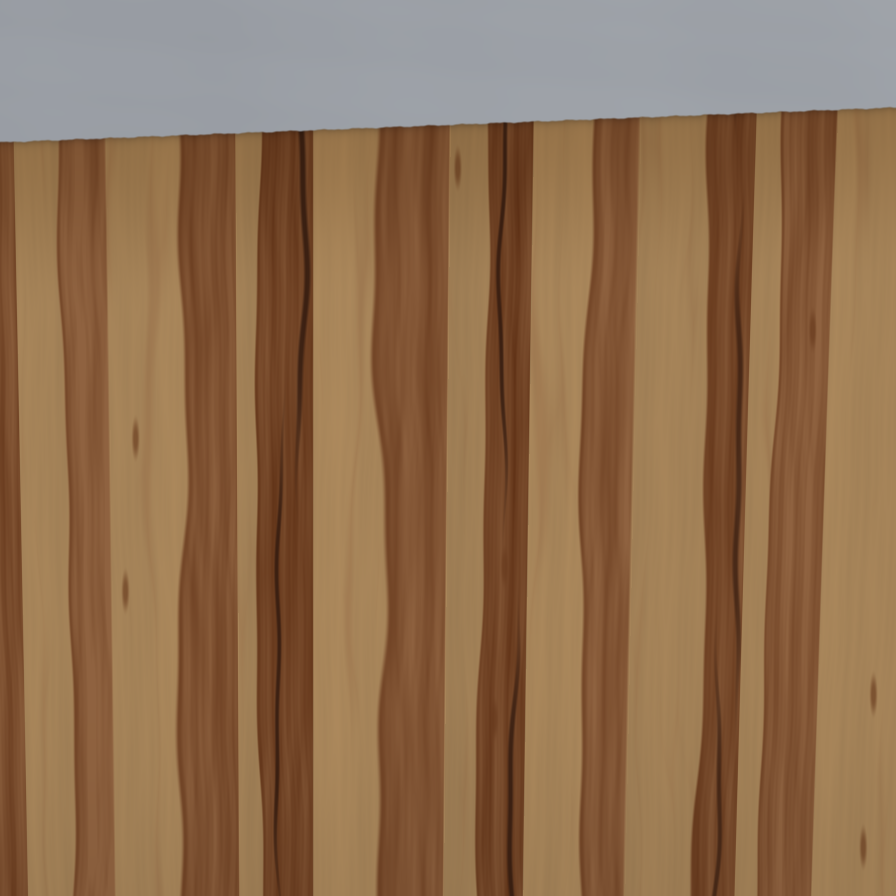
A WebGL 1 fragment shader for this texture:

```glsl
precision highp float;
uniform vec2 u_resolution;

const vec3 SAPWOOD = vec3(0.645, 0.512, 0.345);
const vec3 PALE_HEART = vec3(0.560, 0.385, 0.250);
const vec3 DEEP_HEART = vec3(0.405, 0.225, 0.112);
const vec3 VEIN = vec3(0.200, 0.105, 0.060);
const vec3 WALL_LIGHT = vec3(0.628, 0.645, 0.668);
const vec3 WALL_DARK = vec3(0.570, 0.585, 0.615);

float hash(vec2 p) {
  return fract(sin(dot(p, vec2(41.3, 289.1))) * 4375.85);
}

// Distance to the nearest jittered cell point
float cellular(vec2 p) {
  vec2 base = floor(p);
  float nearest = 2.0;
  for (int j = -1; j <= 1; j++) {
    for (int i = -1; i <= 1; i++) {
      vec2 cell = base + vec2(float(i), float(j));
      vec2 point = cell + vec2(hash(cell), hash(cell + 17.0));
      nearest = min(nearest, distance(p, point));
    }
  }
  return nearest;
}

float waves(float t, float seed) {
  return 0.55 * sin(t + seed) + 0.3 * sin(2.3 * t + seed * 1.7)
       + 0.15 * sin(5.1 * t + seed * 2.9);
}

// Dark tapering line running along the board
float veinMask(float across, float y, float center, float seed, float halfWidth) {
  float path = center + 0.09 * waves(y * 8.0, seed);
  float taper = smoothstep(-0.25, 0.8, sin(y * 5.5 + seed * 2.0));
  float w = halfWidth * taper;
  return taper * (1.0 - smoothstep(w * 0.3, w + 0.022, abs(across - path)));
}

// Sparse elongated flecks, one candidate per grid cell
float fleckMask(vec2 p) {
  vec2 grid = p * vec2(17.0, 7.0);
  vec2 cell = floor(grid);
  vec2 offset = fract(grid) - mix(vec2(0.25), vec2(0.75), hash(cell + 5.0));
  float d = length(offset * vec2(11.0, 5.0));
  return step(0.92, hash(cell)) * (1.0 - smoothstep(0.25, 1.0, d));
}

vec3 woodColor(vec2 p) {
  // Boards fan slightly and vary in width
  float x = 0.35 + (p.x - 0.35) * (1.0 + 0.06 * (0.85 - p.y));
  float u = (x - 0.133) / 0.1172 + 1.0;
  u += 0.16 * sin(u * 2.6);
  float board = floor(u);
  float across = fract(u);
  float depth = fract(board * 0.46 + 0.05);
  float heartWidth = 0.33 + 0.43 * fract(board * 0.37 + 0.2);
  float seed = board * 4.1;

  // Fibres stretched along the boards
  float bend = 0.004 * waves(p.y * 7.0, seed);
  float fine = cellular(vec2((x + bend) * 150.0, p.y * 6.0)) - 0.5;
  float broad = cellular(vec2((x + bend * 2.0) * 48.0, p.y * 2.6 + seed)) - 0.5;

  // Sapwood
  float sapTone = 0.025 * sin(board * 2.7) + 0.02 * waves(across * 9.0, seed);
  vec3 sap = SAPWOOD * (1.0 + sapTone + 0.035 * fine);
  sap = mix(sap, PALE_HEART, 0.3 * smoothstep(0.1, 0.45, broad));

  // Heartwood: wandering left side, straight joint on the right
  float inner = across - (1.0 - heartWidth) - 0.07 * waves(p.y * 6.5, seed);
  float heart = smoothstep(-0.012, 0.022, inner) * (1.0 - smoothstep(0.98, 1.0, across));
  float rings = waves(inner * 26.0 + 0.8 * waves(p.y * 5.0, seed + 1.0), seed);
  float tone = 0.12 + 0.72 * depth + 0.22 * rings + 0.45 * broad + 0.22 * fine;
  vec3 core = mix(PALE_HEART, DEEP_HEART, clamp(tone, 0.0, 1.15));
  float rim = exp(-pow((inner - 0.025) / 0.022, 2.0));
  core = mix(core, DEEP_HEART, 0.5 * rim);

  // Veins in the deeper boards
  float veins = 0.0;
  for (int k = 0; k < 2; k++) {
    float n = float(k);
    float center = 1.0 - heartWidth * (0.22 + 0.38 * n);
    veins = max(veins, veinMask(across, p.y, center, seed + n * 1.3, 0.035 - 0.012 * n));
  }
  core = mix(core, VEIN, 0.85 * veins * smoothstep(0.6, 0.9, depth));

  vec3 color = mix(sap, core, heart);
  return mix(color, DEEP_HEART, 0.65 * fleckMask(p));
}

vec3 wallColor(vec2 p) {
  float mottling = 0.12 * waves(p.x * 9.0 + 2.0 * p.y, 1.0)
                 + 0.10 * waves(p.y * 34.0 + 3.0 * p.x, 2.0);
  float light = 0.52 + 0.35 * p.x + mottling;
  return mix(WALL_DARK, WALL_LIGHT, clamp(light, 0.0, 1.0));
}

void main() {
  vec2 p = gl_FragCoord.xy / u_resolution;
  float below = 0.841 + 0.039 * p.x + 0.0008 * waves(p.x * 160.0, 0.5) - p.y;

  // Soft shade under the wall and a thin contact line
  vec3 wood = woodColor(p);
  wood *= mix(vec3(0.90, 0.87, 0.82), vec3(1.0), smoothstep(0.0, 0.2, below));
  wood *= 1.0 - 0.22 * exp(-max(below, 0.0) / 0.004);
  wood *= 1.0 - 0.05 * smoothstep(0.6, 0.9, below);

  vec3 color = mix(wallColor(p), wood, smoothstep(-0.0015, 0.0015, below));
  gl_FragColor = vec4(color, 1.0);
}
```
